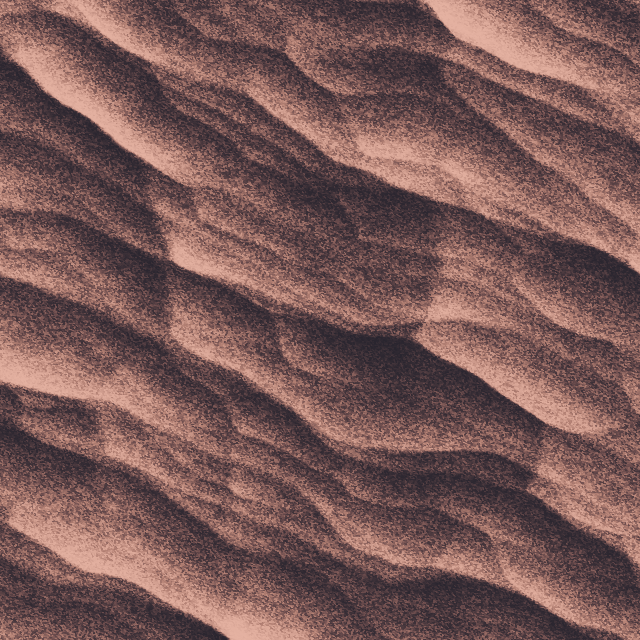
This texture is drawn by a WebGL 1 fragment shader. Its source:

```glsl
precision highp float;
// Wind-rippled desert sand in low side light, with scalloped hollows and coarse grain.

uniform vec2 u_resolution;

#define TILT 0.40           // downward slant of the crests, radians
#define RIPPLE_GAP 0.19     // distance between the long crests
#define RIPPLE_GAIN 1.15    // contrast of the long crests
#define HOLLOW vec2(0.34, 0.128)  // size of the large hollows
#define DIMPLE vec2(0.17, 0.070)  // size of the small hollows
#define HOLLOW_GAIN 1.9
#define DIMPLE_GAIN 0.85
#define GRAIN vec2(0.0030, 0.0021) // size of one sand grain
#define GRAIN_GAIN 1.9
#define EXPOSURE -0.36      // shifts all tones
#define CONTRAST 1.2

vec2 hash2(vec2 p) {
  vec3 a = fract(p.xyx * vec3(0.1031, 0.1030, 0.0973));
  a += dot(a, a.yzx + 33.33);
  return fract((a.xx + a.yz) * a.zy);
}

// Soft cellular noise: xy = offset from the cell centre, z = random value of the cell.
vec3 cells(vec2 p, float sharpness) {
  vec2 base = floor(p);
  vec3 sum = vec3(0.0);
  float total = 1e-20;
  for (int y = -1; y <= 1; y++) {
    for (int x = -1; x <= 1; x++) {
      vec2 id = base + vec2(float(x), float(y));
      vec2 rnd = hash2(id + 71.0);
      vec2 offset = p - id - 0.12 - 0.76 * rnd;
      float weight = exp(-sharpness * dot(offset, offset));
      sum += weight * vec3(offset, fract(7.0 * (rnd.x + rnd.y)));
      total += weight;
    }
  }
  return sum / total;
}

// Layered sines bend the crests gently at three scales.
vec2 bend(vec2 q) {
  vec2 w = 0.014 * sin(q.yx * vec2(11.0, 8.3) + q * vec2(4.1, 5.7) + vec2(0.7, 2.1));
  w += 0.007 * sin((q + w).yx * vec2(23.0, 19.0) + q * vec2(-9.0, 11.0) + vec2(3.9, 0.4));
  w += 0.002 * sin((q + w).yx * vec2(57.0, 49.0) + q * vec2(31.0, -23.0) + 1.3);
  return q + w;
}

// Slope of a hollow towards the light; its lower left rim glows.
float wallLight(vec2 offset) {
  float facing = -dot(offset, vec2(0.36, 0.93));
  return facing + 1.1 * max(facing - 0.2, 0.0);
}

// Long crest: bright above, abruptly dark below, fading in between.
float rippleLight(vec2 q) {
  float wander = 0.12 * sin(q.x * 5.3 + 0.8) + 0.05 * sin(q.x * 12.1 + q.y * 6.0);
  float f = fract(q.y / RIPPLE_GAP + wander + 0.25);
  float edge = 0.08 + 0.04 * sin(q.x * 7.0 + q.y * 13.0);
  float slope = 0.42 - f + 0.65 * exp(-8.0 * f);
  return mix(-0.58, slope, smoothstep(0.0, edge, f));
}

vec3 sandColor(float tone) {
  vec3 shadow = vec3(0.22, 0.18, 0.21);
  vec3 umber = vec3(0.44, 0.31, 0.31);
  vec3 sand = vec3(0.70, 0.50, 0.45);
  vec3 glow = vec3(0.84, 0.64, 0.58);
  vec3 color = mix(shadow, umber, min((tone - 0.22) / 0.22, 1.0));
  color = mix(color, sand, clamp((tone - 0.44) / 0.26, 0.0, 1.0));
  return mix(color, glow, clamp((tone - 0.70) / 0.14, 0.0, 1.5));
}

void main() {
  vec2 p = gl_FragCoord.xy / u_resolution.y;
  float c = cos(TILT);
  float s = sin(TILT);
  vec2 q = vec2(c * p.x - s * p.y, s * p.x + c * p.y); // x along crests, y across
  vec2 bent = bend(q);

  // Relief: long crests, large hollows and small dimples
  float patchy = sin(q.x * 6.1 + 2.0 * sin(q.y * 7.0)) * sin(q.y * 9.0 + q.x * 2.7 + 1.0);
  float light = RIPPLE_GAIN * (1.0 + 0.5 * patchy) * rippleLight(bent);
  vec3 hollow = cells(bent / HOLLOW, 38.0 + 16.0 * patchy);
  light += HOLLOW_GAIN * wallLight(hollow.xy);
  vec3 dimple = cells(bent / DIMPLE + 13.7, 24.0 - 9.0 * patchy);
  light += DIMPLE_GAIN * (1.0 - 0.5 * patchy) * wallLight(dimple.xy);
  light += 0.26 * sin(q.x * 3.7 + q.y * 4.9 + 0.6);

  // Grain: single grains over faint wind-drawn clumps
  float grain = cells(q / GRAIN, 14.0).z - 0.5;
  float clump = cells(q / (GRAIN * vec2(5.0, 2.4)) + 5.3, 7.0).z - 0.5;
  light += GRAIN_GAIN * grain + 0.55 * clump;

  // Soft film-like response keeps grain alive in the brightest and darkest sand
  float tone = 0.15 + 0.75 / (1.0 + exp(-CONTRAST * light - EXPOSURE));
  gl_FragColor = vec4(clamp(sandColor(tone), 0.0, 1.0), 1.0);
}
```
